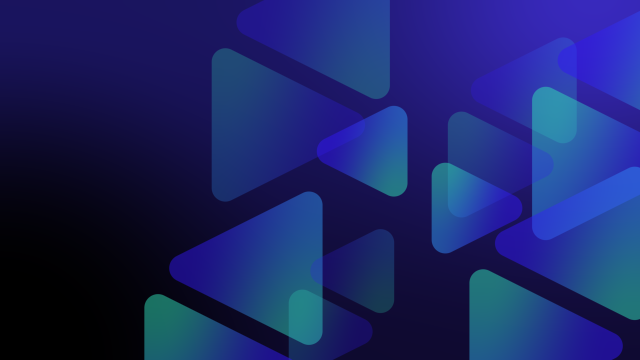
Reproduce this background procedurally as a Shadertoy shader.

```glsl
// Translucent rounded triangles over a dark indigo backdrop with a violet glow.
// Every triangle is one distance function, turned half a circle when it points left;
// its paint runs from a green and a blue base corner to an indigo tip.

// Lengths are in canvas heights
const float CORNER_RADIUS = 0.038;
const float GLOW_FALLOFF = 3.1;
const vec2 GLOW_CENTRE = vec2(1.65, 1.02);
const vec2 SHADE_RANGE = vec2(0.21, 0.95);

const vec3 BACK_LOW = vec3(0.055, 0.037, 0.18);
const vec3 BACK_HIGH = vec3(0.10, 0.08, 0.37);
const vec3 GLOW = vec3(0.12, 0.08, 0.37);
const vec3 GREEN = vec3(0.12, 0.55, 0.45);
const vec3 BLUE = vec3(0.12, 0.37, 0.61);
const vec3 INDIGO = vec3(0.12, 0.055, 0.60);

// Share of the layer below that a fully opaque triangle hides
const float COVER = 0.63;
// Where indigo starts and ends between base and tip, and its slant
const vec2 TIP_RANGE = vec2(0.05, 0.90);
const float TIP_SLANT = 0.2;

// Base x, centre y, size (negative sizes point left)
const int COUNT = 14;
const vec3 TRIANGLES[COUNT] = vec3[COUNT](
    vec3(1.083, 0.938, -0.426), vec3(0.588, 0.653, 0.426),
    vec3(1.132, 0.580, -0.252), vec3(0.896, 0.255, -0.426),
    vec3(1.095, 0.247, -0.233), vec3(0.802, 0.079, 0.233),
    vec3(0.401, -0.030, 0.426), vec3(1.602, 0.749, -0.294),
    vec3(1.975, 0.832, -0.426), vec3(1.478, 0.546, 0.426),
    vec3(1.244, 0.543, 0.294), vec3(1.199, 0.422, 0.252),
    vec3(1.801, 0.324, -0.426), vec3(1.304, 0.039, 0.426));
const float OPACITY[COUNT] = float[COUNT](
    0.45, 0.42, 0.80, 0.76, 0.36, 0.40, 0.80,
    0.40, 0.78, 0.80, 0.38, 0.80, 0.80, 0.80);

// Signed distance to a rounded triangle: base on x = 0, tip at x = size
float roundedTriangle(vec2 q, float size) {
    float halfBase = 0.5 * size - CORNER_RADIUS;
    q = vec2(q.x - CORNER_RADIUS, abs(q.y));
    vec2 side = vec2(2.0, -1.0) * halfBase;
    vec2 fromCorner = q - vec2(0.0, halfBase);
    float along = clamp(dot(fromCorner, side) / dot(side, side), 0.0, 1.0);
    float sideDist = length(fromCorner - side * along);
    float baseDist = length(q - vec2(0.0, min(q.y, halfBase)));
    bool inside = q.x > 0.0 && dot(fromCorner, vec2(1.0, 2.0)) < 0.0;
    return min(sideDist, baseDist) * (inside ? -1.0 : 1.0) - CORNER_RADIUS;
}

// Vertical fade, black lower left corner and glow at the upper right
vec3 backdrop(vec2 p) {
    vec3 color = mix(BACK_LOW, BACK_HIGH, smoothstep(0.0, 1.0, p.y));
    color *= smoothstep(SHADE_RANGE.x, SHADE_RANGE.y, length(p));
    vec2 toGlow = p - GLOW_CENTRE;
    return color + GLOW * exp(-GLOW_FALLOFF * dot(toGlow, toGlow));
}

// Paint in triangle units: x from base to tip, y across the base
vec3 trianglePaint(vec2 uv) {
    vec3 base = mix(BLUE, GREEN, smoothstep(-0.4, 0.5, uv.y));
    float tip = smoothstep(TIP_RANGE.x, TIP_RANGE.y, uv.x - TIP_SLANT * uv.y);
    return mix(base, INDIGO, tip);
}

void mainImage(out vec4 fragColor, in vec2 fragCoord) {
    vec2 p = fragCoord / iResolution.y;
    float pixel = 1.0 / iResolution.y;
    vec3 color = backdrop(p);

    // Stack the triangles; overlaps keep part of the light below
    for (int i = 0; i < COUNT; i++) {
        vec3 shape = TRIANGLES[i];
        float size = abs(shape.z);
        vec2 q = (p - shape.xy) * sign(shape.z);
        float mask = 1.0 - smoothstep(-0.7 * pixel, 0.7 * pixel, roundedTriangle(q, size));
        float alpha = OPACITY[i] * mask;
        color = color * (1.0 - COVER * alpha) + trianglePaint(q / size) * alpha;
    }
    fragColor = vec4(clamp(color, 0.0, 1.0), 1.0);
}
```
